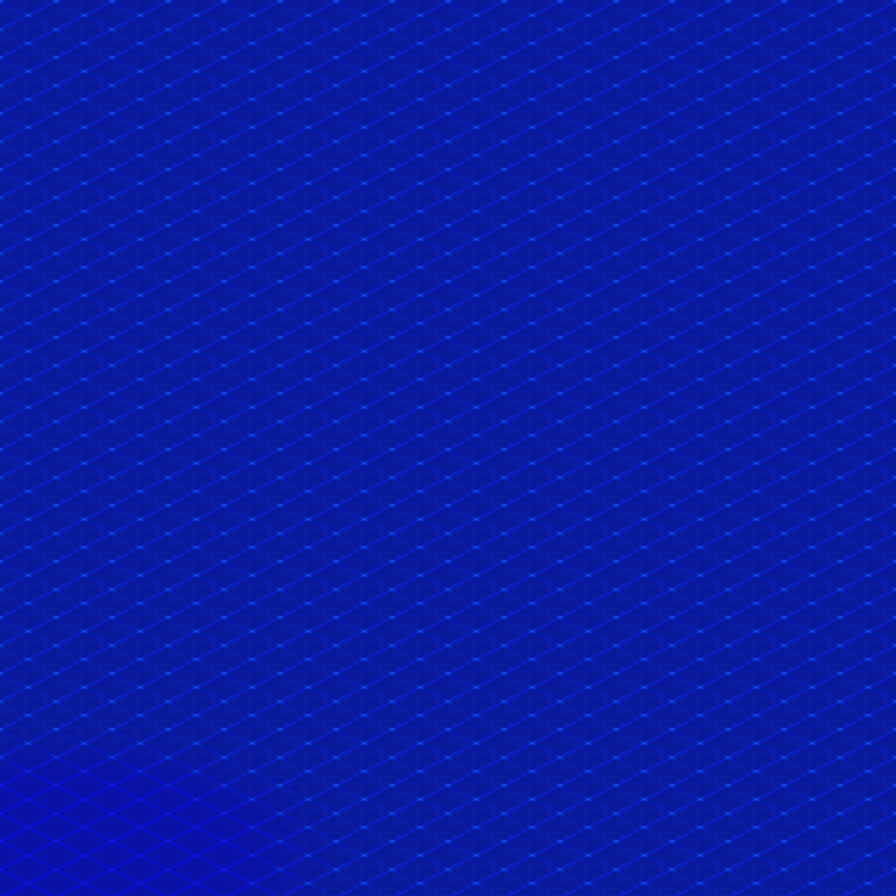
Write a Shadertoy shader that draws this pattern.

```glsl
// Deep blue diamond lattice of fine dotted lines, with a violet glow in the lower left corner.

const vec2 REPEATS = vec2(16.0, 32.0);          // diamonds across and down
const vec2 LATTICE_SHIFT = vec2(0.0, 0.0015);
const float LINE_WIDTH = 0.0021;
const float BEADS_PER_EDGE = 4.0;

const vec3 GROUND = vec3(0.037, 0.097, 0.600);
const vec3 HAZE = vec3(0.040, 0.125, 0.670);
const vec3 LINE = vec3(0.040, 0.130, 0.890);
const vec3 NODE = vec3(0.045, 0.290, 0.920);
const vec3 GLOW = vec3(0.040, 0.065, 0.655);
const vec3 GLOW_LINE = vec3(0.040, 0.055, 0.900);

vec2 hashGradient(vec2 cell) {
    float h = fract(sin(dot(cell, vec2(127.1, 311.7))) * 43758.5);
    float angle = 6.2832 * h;
    return vec2(cos(angle), sin(angle));
}

// Gradient noise that wraps after the given number of cells
float tiledNoise(vec2 p, vec2 period) {
    vec2 i = floor(p);
    vec2 f = p - i;
    vec2 w = f * f * f * (f * (f * 6.0 - 15.0) + 10.0);
    vec2 e = vec2(1.0, 0.0);
    float a = dot(hashGradient(mod(i, period)), f);
    float b = dot(hashGradient(mod(i + e.xy, period)), f - e.xy);
    float c = dot(hashGradient(mod(i + e.yx, period)), f - e.yx);
    float d = dot(hashGradient(mod(i + e.xx, period)), f - e.xx);
    return mix(mix(a, b, w.x), mix(c, d, w.x), w.y);
}

// Signed offset to the nearest whole number
float nearest(float v) {
    return fract(v + 0.5) - 0.5;
}

// Smoothed coverage of evenly spaced lines
float lineCoverage(float phase, float frequency, float width, float pixel) {
    float dist = abs(nearest(phase)) / frequency;
    return clamp((0.5 * width - dist) / pixel + 0.5, 0.0, 1.0);
}

// Brightness of the dots along a line, full at the nodes
float beads(float along, float count, float depth) {
    return 1.0 - depth * (0.5 - 0.5 * cos(6.2832 * count * along));
}

// Soft elliptical spot
float softSpot(vec2 p, vec2 center, vec2 radius) {
    return 1.0 - smoothstep(0.55, 1.15, length((p - center) / radius));
}

void mainImage(out vec4 fragColor, in vec2 fragCoord) {
    vec2 uv = fragCoord / iResolution.xy;
    float pixel = 1.0 / iResolution.y;

    // Lattice coordinates: one phase per line direction
    vec2 grid = (uv + LATTICE_SHIFT) * REPEATS;
    float rising = grid.y - grid.x;
    float falling = grid.y + grid.x;
    float frequency = length(REPEATS);

    // Ground with a faint mottling that repeats in each diamond
    float glow = softSpot(uv, vec2(0.08, 0.045), vec2(0.28, 0.13));
    float mottle = tiledNoise(grid * vec2(8.0, 4.0), vec2(8.0, 4.0));
    float haze = smoothstep(-0.15, 0.50, mottle) * 0.7;
    vec3 color = mix(GROUND, HAZE, haze);
    color = mix(color, GLOW, glow);

    // Falling lines are fainter, strongest halfway between nodes
    float depth = mix(0.55, 0.1, glow);
    float midway = smoothstep(0.15, 0.40, abs(nearest(rising)));
    float fallingStrength = mix(mix(0.30, 0.52, midway), 0.75, glow);
    fallingStrength *= beads(rising, BEADS_PER_EDGE, depth);
    float risingStrength = 0.85 * beads(falling, BEADS_PER_EDGE, depth);

    // Both sets of lines
    vec3 lineColor = mix(LINE, GLOW_LINE, glow);
    float fallingLine = lineCoverage(falling, frequency, LINE_WIDTH, pixel);
    float risingLine = lineCoverage(rising, frequency, LINE_WIDTH, pixel);
    color = mix(color, lineColor, fallingLine * fallingStrength);
    color = mix(color, lineColor, risingLine * risingStrength);

    // Compact bright nodes where the two directions cross
    vec2 toNode = vec2(nearest(rising), nearest(falling));
    float node = exp(-dot(toNode, toNode) * 110.0);
    node *= 0.25 + 0.75 * max(risingLine, fallingLine);
    color = mix(color, NODE, node * (1.0 - 0.85 * glow));

    fragColor = vec4(color, 1.0);
}
```
